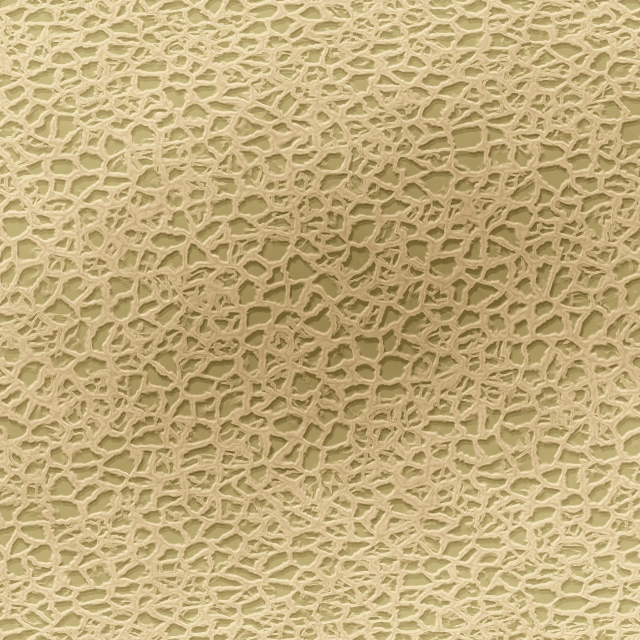
A WebGL 2 fragment shader for this texture:

```glsl
#version 300 es
precision highp float;
// Netted melon rind: raised corky ridges over pale green hollows, lit from above.

uniform vec2 u_resolution;
out vec4 fragColor;

const vec2 LIGHT_DIR = vec2(-0.34, 0.94);
const vec2 NET_SCALE = vec2(24.0, 28.0);
const vec3 RIND[6] = vec3[6](
    vec3(0.48, 0.38, 0.20), vec3(0.60, 0.49, 0.31), vec3(0.70, 0.58, 0.40),
    vec3(0.78, 0.67, 0.49), vec3(0.87, 0.77, 0.60), vec3(0.95, 0.89, 0.74));

vec2 hash2(vec2 p) {
    vec2 q = vec2(dot(p, vec2(127.1, 311.7)), dot(p, vec2(269.5, 183.3)));
    return fract(sin(q) * 43758.55);
}

// Irregular smooth field, roughly -1 to 1.
float layeredSines(vec2 p) {
    const mat2 turn = mat2(0.8, 0.6, -0.6, 0.8);
    float sum = 0.0, amplitude = 0.5;
    for (int i = 0; i < 4; i++) {
        p += 0.7 * sin(p.yx * 1.3 + vec2(1.7, 4.1));
        sum += amplitude * sin(p.x) * sin(p.y + 0.8);
        p = turn * p * 1.8 + 2.3;
        amplitude *= 0.6;
    }
    return sum;
}

float smoothMin(float a, float b, float k) {
    float h = max(k - abs(a - b), 0.0) / k;
    return min(a, b) - 0.25 * k * h * h;
}

vec2 cellPoint(vec2 cell) {
    return cell + 0.5 + 0.88 * (hash2(cell) - 0.5);
}

// Distance to the nearest cell wall, with rounded corners.
float wallDistance(vec2 p) {
    vec2 home = floor(p), nearestCell = home, toNearest = vec2(9.0);
    for (int k = 0; k < 9; k++) {
        vec2 cell = home + vec2(k % 3 - 1, k / 3 - 1);
        vec2 toPoint = cellPoint(cell) - p;
        if (dot(toPoint, toPoint) < dot(toNearest, toNearest)) {
            toNearest = toPoint;
            nearestCell = cell;
        }
    }
    float wall = 1.0;
    for (int k = 0; k < 9; k++) {
        if (k == 4) continue;
        vec2 toPoint = cellPoint(nearestCell + vec2(k % 3 - 1, k / 3 - 1)) - p;
        float d = dot(0.5 * (toPoint + toNearest), normalize(toPoint - toNearest));
        wall = smoothMin(wall, d, 0.12);
    }
    return wall;
}

// Ridge profile: steep flanks and a faint groove along the crest.
float ridge(float d, float width) {
    float body = 1.0 - smoothstep(width - 0.06, width + 0.07, d);
    float groove = 1.0 - smoothstep(0.0, 0.07, d);
    return body - 0.22 * groove;
}

// Melon curvature squeezes the net toward the top and bottom.
vec2 netCoords(vec2 uv) {
    vec2 c = uv - 0.5;
    c.y *= 1.0 + 0.9 * c.y * c.y;
    c.y -= 0.12 * c.x;
    return c * NET_SCALE;
}

float netHeight(vec2 uv, float scar) {
    vec2 p = netCoords(uv);
    p += 0.30 * vec2(layeredSines(p * 1.5), layeredSines(p * 1.5 + 17.0));
    float crinkle = layeredSines(p * 4.0);
    float width = 0.13 + 0.05 * layeredSines(p * 0.7 + 5.0) + 0.04 * crinkle + 0.2 * scar;
    float coarse = ridge(wallDistance(p), width);
    float patches = smoothstep(-0.12, 0.16, layeredSines(p * 0.9 + 31.0));
    float fine = ridge(wallDistance(p * 1.8 + 40.0), 0.13 + 0.06 * crinkle);
    float height = max(coarse, 0.8 * patches * fine);
    return height + 0.16 * height * layeredSines(p * 9.0);
}

// Broad shaded band across the middle, tilted up to the right.
float shadeBand(vec2 uv) {
    vec2 q = mat2(0.94, -0.34, 0.34, 0.94) * (uv - vec2(0.58, 0.52));
    q /= vec2(0.58, 0.29);
    return exp(-dot(q, q));
}

vec3 rindColor(float tone) {
    float position = clamp(tone, 0.0, 1.0) * 5.0;
    vec3 color = RIND[0];
    for (int i = 1; i < 6; i++)
        color = mix(color, RIND[i], clamp(position - float(i - 1), 0.0, 1.0));
    return color;
}

void main() {
    vec2 uv = gl_FragCoord.xy / u_resolution.y;
    float band = shadeBand(uv);
    float scar = band * smoothstep(0.40, 0.62, layeredSines(uv * 13.0 + 2.0));

    // Relief: lit flanks and short cast shadows
    float height = netHeight(uv, scar);
    float flank = height - netHeight(uv + LIGHT_DIR * 0.004, scar);
    float shadow = max(netHeight(uv + LIGHT_DIR * 0.009, scar) - height, 0.0);
    float top = clamp(height, 0.0, 1.0);
    float relief = mix(-0.16, 0.07, top) + 0.22 * flank - 0.24 * shadow;

    // Overall tone with mottling and fine grain
    float base = 0.86 - 0.42 * band + 0.05 * layeredSines(uv * 21.0);
    float grain = 0.05 * layeredSines(uv * 330.0);
    float tone = base + relief * mix(0.85, 1.15, band) + grain * top - 0.08 * scar;

    vec3 hollowTint = mix(vec3(0.94, 1.0, 0.92), vec3(1.0), top);
    fragColor = vec4(rindColor(tone) * hollowTint, 1.0);
}
```
